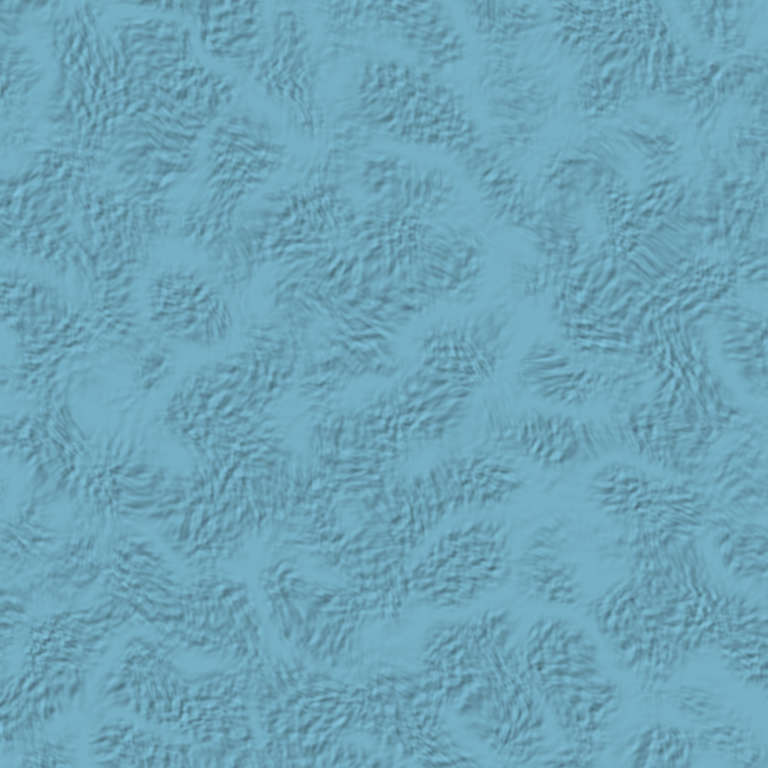
Write a WebGL 2 fragment shader that draws this texture.

```glsl
#version 300 es
precision highp float;

#define BASE_COLOR vec3(0.462, 0.692, 0.777)
#define GRAIN_SCALE 74.0
#define FINE_GAIN 0.42
#define PATCH_SCALE 7.5
#define PATCH_EDGE 0.25
#define WARP_SCALE 11.0
#define WARP_AMOUNT 2.6
#define LIGHT_DIR vec2(-0.64, 0.77)
#define LIGHT_SWAY 1.5
#define SAMPLE_STEP 0.2
#define ROUGH_DARKENING 0.098
#define RELIEF_STRENGTH 0.138

uniform vec2 u_resolution;
out vec4 fragColor;

// Integer hash giving a gradient vector per lattice cell
vec2 cellGradient(vec2 cell) {
    uvec2 v = uvec2(ivec2(cell)) * 1664525u + 1013904223u;
    v.x += v.y * 1664525u;
    v.y += v.x * 1664525u;
    v ^= v >> 16u;
    v.x += v.y * 1664525u;
    v.y += v.x * 1664525u;
    v ^= v >> 16u;
    return vec2(v & 65535u) / 32767.5 - 1.0;
}

// Gradient noise with quintic interpolation
float gradientNoise(vec2 p) {
    vec2 cell = floor(p);
    vec2 f = p - cell;
    vec2 w = f * f * f * (f * (f * 6.0 - 15.0) + 10.0);
    vec2 right = vec2(1.0, 0.0);
    vec2 up = vec2(0.0, 1.0);
    float a = dot(cellGradient(cell), f);
    float b = dot(cellGradient(cell + right), f - right);
    float c = dot(cellGradient(cell + up), f - up);
    float d = dot(cellGradient(cell + 1.0), f - 1.0);
    return mix(mix(a, b, w.x), mix(c, d, w.x), w.y);
}

// Two independent noises as a vector
vec2 noisePair(vec2 p) {
    return vec2(gradientNoise(p + 31.7), gradientNoise(p + 83.2));
}

// Fine wrinkles, gently stretched by a slow warp
float wrinkleHeight(vec2 uv) {
    vec2 p = uv * GRAIN_SCALE + noisePair(uv * WARP_SCALE) * WARP_AMOUNT;
    return gradientNoise(p) + FINE_GAIN * gradientNoise(p * 2.03 + 17.4);
}

// Roughness fades out in scattered elongated patches
float roughness(vec2 uv) {
    vec2 n = noisePair(uv * PATCH_SCALE + 5.3);
    n += 0.3 * noisePair(uv * PATCH_SCALE * 2.1 + 147.9);
    return smoothstep(0.0, PATCH_EDGE, length(n * vec2(1.0, 0.6)));
}

void main() {
    vec2 uv = gl_FragCoord.xy / min(u_resolution.x, u_resolution.y);

    // The light sways so wrinkles change direction from place to place
    vec2 light = LIGHT_DIR + LIGHT_SWAY * noisePair(uv * PATCH_SCALE + 211.6);
    light /= max(length(light), 0.3);

    // Slope of the surface along the light
    vec2 offset = light * SAMPLE_STEP / GRAIN_SCALE;
    float slope = wrinkleHeight(uv - offset) - wrinkleHeight(uv + offset);
    slope /= 2.0 * SAMPLE_STEP;

    // Softly limit highlights, keep deeper shadows
    float relief = slope > 0.0 ? slope / (1.0 + 0.2 * slope) : slope;
    float rough = roughness(uv);
    float shade = 1.0 + rough * (RELIEF_STRENGTH * relief - ROUGH_DARKENING);

    fragColor = vec4(BASE_COLOR * max(shade, 0.6), 1.0);
}
```
